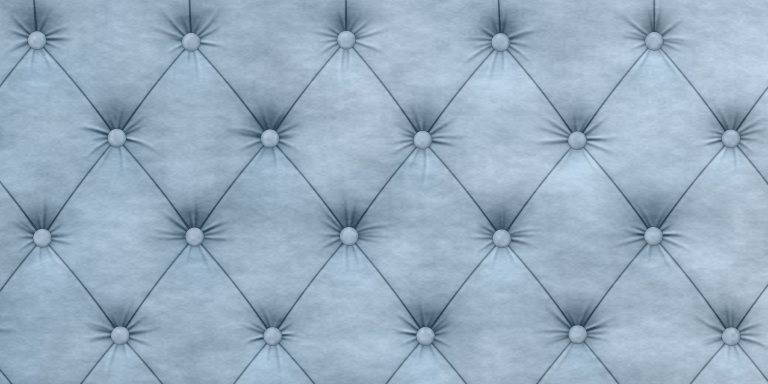
Write a Shadertoy shader that draws this texture.

```glsl
// Pale blue velvet upholstery, deep-buttoned in a staggered diamond pattern.

const vec2  PITCH = vec2(0.4015, 0.2555);   // button spacing across, row spacing down
const vec2  FIRST_BUTTON = vec2(0.096, 0.893);
const float ROW_DRIFT = 0.0075;             // sideways slip of each row
const float ROW_SHRINK = 0.0018;            // loss of spacing per row
const float JITTER = 0.007;                 // irregularity of hand placement
const float BUTTON_RADIUS = 0.0245;
const float SEAM_WIDTH = 0.0021;
const float SEAM_BOW = 0.006;
const int   FOLDS = 12;                     // gathers around each button
const float BASE_TONE = 0.965;
const vec3  DEEP = vec3(0.19, 0.27, 0.33);
const vec3  PALE = vec3(0.66, 0.74, 0.81);
const vec3  BLUE_SHEEN = vec3(-0.03, 0.0, 0.02);

float hash(vec2 p) {
    return fract(sin(dot(p, vec2(127.1, 311.7))) * 43758.5453);
}

float noise(vec2 p) {
    vec2 i = floor(p), f = fract(p);
    f = f * f * (3.0 - 2.0 * f);
    return mix(mix(hash(i), hash(i + vec2(1, 0)), f.x),
               mix(hash(i + vec2(0, 1)), hash(i + vec2(1, 1)), f.x), f.y);
}

float fbm(vec2 p) {
    float sum = 0.0, amp = 0.5;
    for (int k = 0; k < 4; k++) {
        sum += amp * noise(p);
        p = p * 2.03 + 17.3;
        amp *= 0.5;
    }
    return sum;
}

float bump(vec2 d, vec2 size) {
    d /= size;
    return exp(-dot(d, d));
}

float rowPitch(float row) { return PITCH.x - ROW_SHRINK * row; }

// id.x counts along the row, id.y counts rows downward
vec2 buttonCentre(vec2 id) {
    float stagger = 0.5 * mod(id.y, 2.0);
    vec2 wobble = vec2(hash(id + 3.7), hash(id + 9.2)) - 0.5;
    return FIRST_BUTTON + vec2(rowPitch(id.y) * (id.x + stagger) + ROW_DRIFT * id.y,
                               -PITCH.y * id.y) + JITTER * wobble;
}

// Tone change of a stitched seam from a to b: fine line, soft valley, lit lip
float seam(vec2 p, vec2 a, vec2 b, float bow, float px) {
    vec2 ab = b - a, ap = p - a;
    float h = clamp(dot(ap, ab) / dot(ab, ab), 0.0, 1.0);
    vec2 normal = normalize(vec2(-ab.y, ab.x));
    normal *= sign(normal.y + 1e-4);
    vec2 off = ap - ab * h - normal * bow * 4.0 * h * (1.0 - h);
    float d = length(off);
    float line = 1.0 - smoothstep(SEAM_WIDTH - px, SEAM_WIDTH + px, d);
    float lip = bump(vec2(d, dot(off, normal) + 0.008), vec2(0.014, 0.005));
    return -line * (0.36 + 0.20 * h) - 0.16 * exp(-d / 0.008) + 0.10 * lip;
}

// Tone change of the gathers around a button, strongest to its sides
float gathers(vec2 d, vec2 id) {
    float tone = 0.0;
    for (int k = 0; k < FOLDS; k++) {
        float side = mod(float(k), 2.0) * 2.0 - 1.0;
        float rank = floor(float(k) / 2.0);
        float rnd = hash(id * 5.3 + float(k) * 1.7);
        float angle = rank < 0.5 ? 0.25 : rank > 4.5 ? 2.8 : 0.70 + 0.29 * rank;
        angle = side * (angle + 0.24 * (rnd - 0.5));
        float weight = rank < 0.5 || rank > 4.5 ? 0.5 : 1.0;
        vec2 dir = vec2(sin(angle), cos(angle));
        float along = dot(d, dir);
        float across = dot(d, vec2(-dir.y, dir.x)) * side
                     + 4.0 * (rnd - 0.3) * along * along;
        float reach = 0.075 + 0.065 * hash(id + float(k) * 4.1);
        float fade = smoothstep(0.012, 0.03, along) * (1.0 - smoothstep(0.3, 1.0, along / reach));
        float v = across / (0.0025 + 0.032 * max(along, 0.0));
        tone += weight * fade * (0.17 * exp(-(v - 1.8) * (v - 1.8)) - 0.36 * exp(-v * v));
    }
    return tone;
}

void mainImage(out vec4 fragColor, in vec2 fragCoord) {
    vec2 p = fragCoord / iResolution.y;
    float px = 0.75 / iResolution.y;

    // Velvet nap: broad patches, brushed streaks and fine grain
    float tone = BASE_TONE + 0.06 * (p.x - 1.0) + 0.05 * (p.y - 0.5);
    tone += 0.42 * (fbm(p * vec2(6.0, 9.0)) - 0.47);
    tone += 0.22 * (fbm(p * vec2(26.0, 65.0)) - 0.47);
    tone += 0.09 * (noise(p * vec2(130.0, 210.0)) - 0.5);
    float sheen = 0.8 * (fbm(p * 4.0 + 5.0) - 0.4) + 0.3 * (1.0 - p.x);
    float buttonMask = 0.0, buttonTone = 0.0;

    float nearRow = round((FIRST_BUTTON.y - p.y) / PITCH.y);
    for (int dj = -1; dj <= 1; dj++)
    for (int di = -1; di <= 1; di++) {
        float row = nearRow + float(dj);
        if (row < 0.0) continue;
        float odd = mod(row, 2.0);
        float column = round((p.x - FIRST_BUTTON.x - ROW_DRIFT * row) / rowPitch(row) - 0.5 * odd);
        vec2 id = vec2(column + float(di), row);
        vec2 c = buttonCentre(id), d = p - c;
        float r = length(d) / BUTTON_RADIUS;

        // Seams to the two buttons below; the top row runs straight up
        for (float s = -1.0; s <= 0.0; s++)
            tone += seam(p, c, buttonCentre(id + vec2(odd + s, 1.0)), SEAM_BOW, px);
        if (row < 0.5)
            tone += seam(p, c, c + vec2(0.03 * (hash(id) - 0.5), 0.2), 0.0, px);

        // Hollow above, stretched cloth below, contact shadow around
        tone -= 0.40 * bump(d - vec2(0.0, 0.036), vec2(0.043, 0.046));
        tone -= 0.20 * bump(d - vec2(0.0, 0.048), vec2(0.095, 0.072));
        float stretch = bump(d + vec2(0.0, 0.075), vec2(0.06, 0.06));
        tone += 0.10 * stretch - 0.28 * exp(-4.0 * max(r - 0.9, 0.0));
        sheen += 0.5 * stretch;
        tone += gathers(d, id);

        // Covered button, domed and lit from above
        float mask = 1.0 - smoothstep(-px, px, (r - 1.0) * BUTTON_RADIUS);
        float dome = 0.93 + 0.17 * dot(d, vec2(-0.4, 0.9)) / BUTTON_RADIUS
                   - 0.36 * smoothstep(0.6, 1.1, r);
        buttonMask = max(buttonMask, mask);
        buttonTone += mask * (dome + 0.2 * (noise(p * 110.0) - 0.5));
    }

    tone = mix(clamp(tone, 0.0, 1.2), buttonTone, buttonMask);
    vec3 color = mix(DEEP, PALE, tone) + BLUE_SHEEN * sheen * (1.0 - buttonMask);
    fragColor = vec4(clamp(color, 0.0, 1.0), 1.0);
}
```
